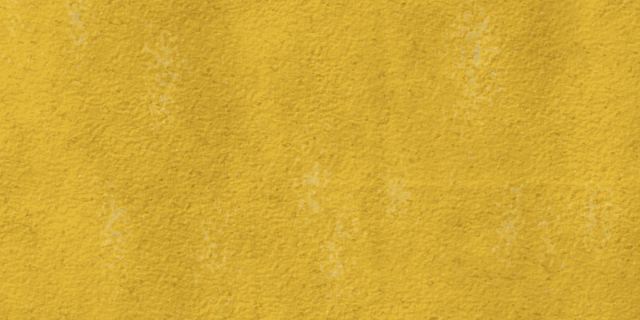
This texture is drawn by a WebGL 1 fragment shader. Its source:

```glsl
precision highp float;
// Sunlit yellow plaster wall with rough grain, faint streaks and worn pale flakes.
uniform vec2 u_resolution;

const int PATCHES = 12;
const vec3 SHADOW = vec3(0.750, 0.588, 0.165);
const vec3 LIGHT = vec3(0.864, 0.704, 0.212);
const vec3 BRIGHT = vec3(0.880, 0.725, 0.265);
const vec3 FLAKE = vec3(0.845, 0.730, 0.400);
const vec3 BARE = vec3(0.760, 0.675, 0.450);

float hash(vec2 p) {
  vec3 q = fract(p.xyx * 0.1031);
  q += dot(q, q.yzx + 33.33);
  return fract((q.x + q.y) * q.z);
}

float noise(vec2 p) {
  vec2 cell = floor(p);
  vec2 f = fract(p);
  f = f * f * (3.0 - 2.0 * f);
  float low = mix(hash(cell), hash(cell + vec2(1.0, 0.0)), f.x);
  float high = mix(hash(cell + vec2(0.0, 1.0)), hash(cell + vec2(1.0)), f.x);
  return mix(low, high, f.y);
}

// Two octaves, each turned to hide the lattice.
float roughNoise(vec2 p) {
  vec2 first = mat2(0.92, 0.39, -0.39, 0.92) * p;
  vec2 second = mat2(0.6, -0.8, 0.8, 0.6) * p;
  return 0.62 * noise(first + 300.0) + 0.38 * noise(second * 1.93 + 417.0);
}

float plasterHeight(vec2 p) {
  return roughNoise(p * vec2(92.0, 108.0) + 40.0);
}

// Slope towards a light at the upper left.
float relief(vec2 p, vec2 toLight) {
  return plasterHeight(p - toLight) - plasterHeight(p + toLight);
}

// Soft upright patches where the paint has worn, spread across the wall.
float wornAmount(vec2 p, float width) {
  float worn = 0.0;
  for (int i = 0; i < PATCHES; i++) {
    float id = float(i);
    vec2 centre = vec2((id + hash(vec2(id, 5.0))) * width / float(PATCHES),
                       hash(vec2(id, 23.0)));
    vec2 size = mix(vec2(0.03, 0.08), vec2(0.08, 0.20), hash(vec2(id, 41.0)));
    vec2 d = (p - centre) / size;
    worn = max(worn, exp(-dot(d, d)) * mix(0.5, 1.0, hash(vec2(id, 67.0))));
  }
  return worn * mix(0.5, 1.3, roughNoise(p * 16.0 + 9.0));
}

// Thin soft line at a given distance.
float softLine(float dist, float halfWidth) {
  return exp(-dist * dist / (halfWidth * halfWidth));
}

void main() {
  vec2 p = gl_FragCoord.xy / u_resolution.y;
  float width = u_resolution.x / u_resolution.y;

  // Broad tones: upright roller streaks and cloudy mottling at three sizes
  float streaks = noise(vec2(p.x * 6.0 + 3.0, p.y * 1.3 + 7.0)) - 0.5;
  float clouds = roughNoise(p * vec2(4.5, 3.0) + 60.0) - 0.5;
  float mottle = roughNoise(p * vec2(15.0, 11.0) + 90.0) - 0.5;
  float clumps = roughNoise(p * vec2(36.0, 34.0) + 20.0) - 0.5;
  float tone = 0.68 + 0.50 * streaks + 0.50 * clouds + 0.45 * mottle + 0.32 * clumps;

  // Grain: lit bumps and small dark pits
  float roughness = mix(0.75, 1.25, noise(p * 6.0 + 80.0));
  tone += 1.2 * roughness * relief(p, vec2(-0.0018, 0.0026));
  float pit = smoothstep(0.70, 0.86, roughNoise(p * vec2(66.0, 84.0) + 130.0));
  tone -= 0.65 * pit;

  // Faint joints: a raised seam on the right and two upright edges
  float wobble = 0.012 * (noise(p * 9.0 + 30.0) - 0.5);
  float seamReach = smoothstep(0.42, 0.52, p.x / width);
  float seamDist = p.y - 0.43 + wobble;
  tone += seamReach * (0.18 * softLine(seamDist, 0.010)
                     - 0.12 * softLine(seamDist + 0.022, 0.010));
  tone -= 0.16 * softLine(p.x - 0.40 * width + wobble, 0.010);
  tone -= 0.18 * softLine(p.x - 0.59 * width + wobble, 0.020);
  vec3 colour = mix(SHADOW, LIGHT, clamp(tone, -0.8, 1.2));

  // Worn paint: bright yellow speckle, pale flakes and a few bare chips
  float worn = wornAmount(p, width);
  float chips = roughNoise(p * vec2(88.0, 80.0) + 200.0) + 0.34 * worn;
  float speckle = smoothstep(0.58, 0.82, chips) * smoothstep(0.05, 0.4, worn);
  colour = mix(colour, BRIGHT + 0.05 * (tone - 0.68), 0.75 * speckle);
  float flake = smoothstep(0.74, 0.96, chips);
  float bare = smoothstep(0.5, 0.8, noise(p * 24.0 + 90.0)) * smoothstep(0.45, 0.9, worn);
  vec3 flakeColour = mix(FLAKE, BARE, bare) + 0.10 * (tone - 0.68);
  colour = mix(colour, flakeColour, 0.8 * flake);

  gl_FragColor = vec4(colour, 1.0);
}
```
